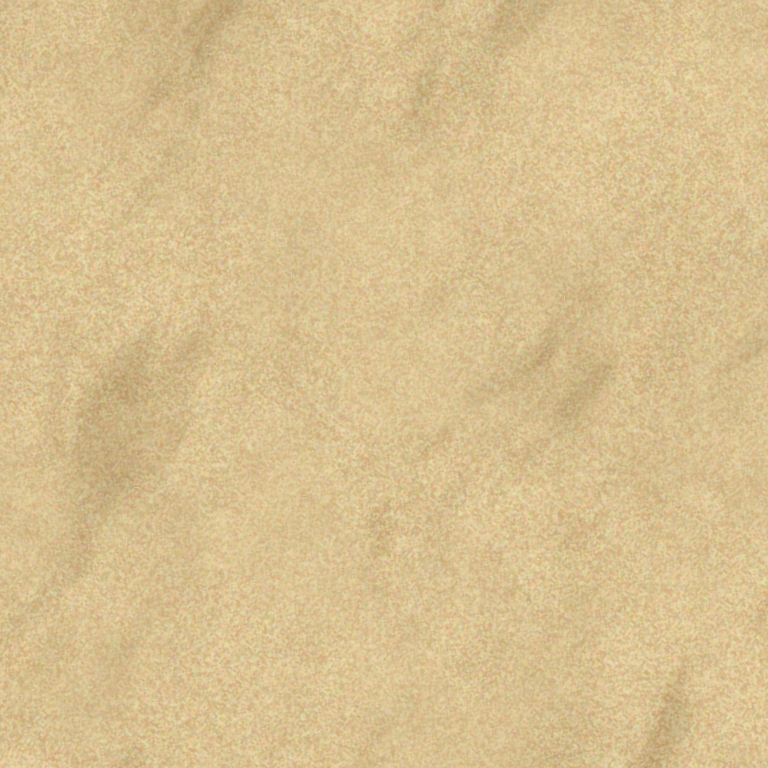
This texture is drawn by a Shadertoy shader. Its source:

```glsl
float hash(vec2 cell, uint seed) {
    uvec2 q = uvec2(ivec2(cell) + 4096);
    uint h = q.x * 1597334677u ^ q.y * 3812015801u ^ seed * 2654435769u;
    h = (h ^ (h >> 16)) * 2246822519u;
    h = (h ^ (h >> 13)) * 3266489917u;
    return float((h ^ (h >> 16)) >> 8) / 16777216.0;
}

float noise(vec2 p, uint seed) {
    vec2 i = floor(p), f = fract(p);
    f = f * f * (3.0 - 2.0 * f);
    float low = mix(hash(i, seed), hash(i + vec2(1, 0), seed), f.x);
    float high = mix(hash(i + vec2(0, 1), seed), hash(i + vec2(1, 1), seed), f.x);
    return mix(low, high, f.y);
}

float fbm(vec2 p, uint seed) {
    float sum = 0.0, amp = 0.533;
    for (uint k = 0u; k < 4u; k++) {
        sum += amp * noise(p, seed + k);
        p = mat2(0.8, 0.6, -0.6, 0.8) * p * 2.03 + 7.3;
        amp *= 0.5;
    }
    return sum;
}

// Zero-centred grain: fine particles with some coarser clumps
float grain(vec2 p, uint seed) {
    vec2 turned = mat2(0.8, 0.6, -0.6, 0.8) * p;
    return noise(turned * 345.0, seed) + 0.3 * noise(p * 170.0, seed + 1u) - 0.65;
}

// Soft hollows drawn out along a steep diagonal
float streaks(vec2 p) {
    vec2 bend = vec2(fbm(p * 3.0, 11u), fbm(p * 3.0, 21u)) - 0.5;
    vec2 q = p + 0.14 * bend;
    vec2 along = vec2(0.5, 0.866);
    vec2 s = vec2(dot(q, vec2(along.y, -along.x)), dot(q, along));
    float narrow = smoothstep(0.53, 0.84, fbm(s * vec2(12.5, 3.8) + 3.0, 31u));
    float broad = smoothstep(0.5, 0.85, fbm(s * vec2(6.5, 3.0) + 9.0, 41u));
    return narrow + 0.4 * broad;
}

void mainImage(out vec4 fragColor, in vec2 fragCoord) {
    vec2 p = fragCoord / iResolution.y;

    // Broad light and shade
    float patches = fbm(p * 6.0, 51u) - 0.5;
    float mottle = fbm(p * 26.0, 61u) - 0.5;
    vec3 sand = vec3(0.857, 0.762, 0.575);
    sand += patches * vec3(0.045, 0.045, 0.04) + mottle * vec3(0.045, 0.05, 0.05);
    sand -= streaks(p) * vec3(0.088, 0.09, 0.087);

    // Grain varies in brightness, pinkness and paleness
    float roughness = 0.72 + 0.24 * smoothstep(0.35, 0.65, fbm(p * 8.0, 71u));
    vec3 speckle = grain(p, 81u) * vec3(0.11, 0.13, 0.14);
    speckle += grain(p + 0.37, 91u) * vec3(0.03, -0.09, -0.05);
    speckle += grain(p + 0.71, 101u) * vec3(-0.01, 0.0, 0.10);
    sand += roughness * speckle;

    // Rare pale and dark flecks
    float pale = smoothstep(0.94, 0.99, noise(p * 200.0, 111u));
    float dark = smoothstep(0.95, 1.0, noise(p * 150.0, 121u));
    sand = mix(sand, vec3(0.90, 0.87, 0.77), 0.5 * pale);
    sand = mix(sand, vec3(0.66, 0.54, 0.38), 0.35 * dark);

    fragColor = vec4(clamp(sand, 0.0, 1.0), 1.0);
}
```
